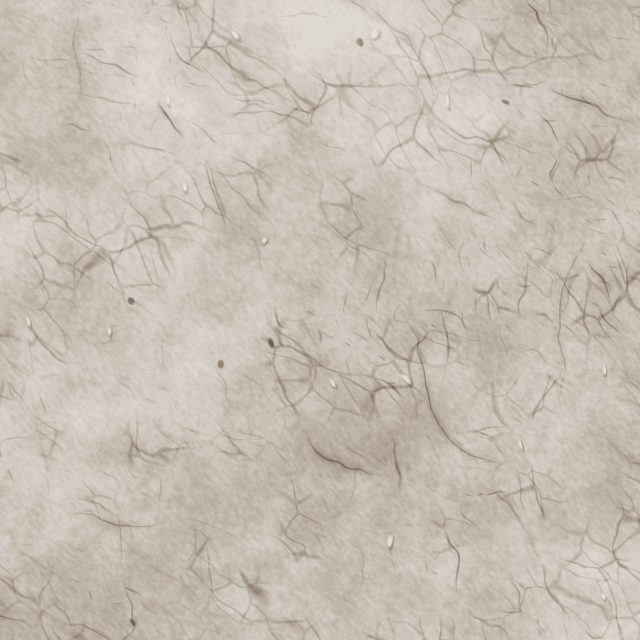
Reproduce this texture procedurally as a WebGL 1 fragment shader.

```glsl
precision highp float;
// Weathered beige plaster: layered noise clouds with soft relief, crossed by
// warped cellular veins and scattered tapered cracks that lean down to the
// right, then dusted with fine grain, dark pits and a few pale chips.
uniform vec2 u_resolution;

const vec3 CRACK = vec3(0.33, 0.28, 0.23);
const vec3 DARK  = vec3(0.65, 0.60, 0.55);
const vec3 SHADE = vec3(0.73, 0.69, 0.64);
const vec3 MID   = vec3(0.78, 0.75, 0.70);
const vec3 LIGHT = vec3(0.82, 0.79, 0.76);
const vec3 PALE  = vec3(0.87, 0.85, 0.82);
const vec3 CHIP  = vec3(0.94, 0.92, 0.89);

const float BASE_TONE = 0.800;
const float CLOUD_GAIN = 0.26;
const float MOTTLE_GAIN = 0.13;
const float RELIEF_GAIN = 0.16;
const float GRAIN_GAIN = 0.055;
const float VEIN_DEPTH = 0.13;
const float CRACK_DEPTH = 0.30;
const float LEAN = -0.80;          // main crack direction, radians

vec2 hash2(vec2 p) {
  vec3 q = fract(p.xyx * vec3(0.1031, 0.1030, 0.0973));
  q += dot(q, q.yzx + 33.33);
  return fract((q.xx + q.yz) * q.zy);
}

float noise(vec2 p) {
  vec2 i = floor(p), f = fract(p);
  f = f * f * (3.0 - 2.0 * f);
  float low = mix(hash2(i).x, hash2(i + vec2(1.0, 0.0)).x, f.x);
  float high = mix(hash2(i + vec2(0.0, 1.0)).x, hash2(i + 1.0).x, f.x);
  return mix(low, high, f.y);
}

vec2 turn(vec2 p, float a) {
  float c = cos(a), s = sin(a);
  return vec2(c * p.x + s * p.y, c * p.y - s * p.x);
}

float fbm(vec2 p) {
  float sum = 0.0, amp = 0.5;
  for (int i = 0; i < 5; i++) {
    sum += amp * noise(p);
    p = turn(p, 0.6) * 2.03 + 17.3;
    amp *= 0.5;
  }
  return sum;
}

// Thin borders between cells, 1 on the border.
float veins(vec2 p, float scale, float width) {
  vec2 g = p * scale, id = floor(g);
  float f1 = 9.0, f2 = 9.0;
  for (int j = -1; j <= 1; j++)
  for (int i = -1; i <= 1; i++) {
    vec2 c = id + vec2(float(i), float(j));
    float d = length(c + hash2(c + 40.0) - g);
    f2 = min(f2, max(f1, d));
    f1 = min(f1, d);
  }
  float soft = (width + 1.0 / u_resolution.y) * scale * 2.0;
  return 1.0 - smoothstep(0.0, soft, f2 - f1);
}

// Bent, tapered strokes scattered one to a cell.
float strokes(vec2 p, float scale, float width, float seed) {
  vec2 g = p * scale, id = floor(g);
  float ink = 0.0, pixel = scale / u_resolution.y;
  for (int j = -1; j <= 1; j++)
  for (int i = -1; i <= 1; i++) {
    vec2 c = id + vec2(float(i), float(j));
    vec2 h = hash2(c + seed), k = hash2(c + seed + 57.0);
    vec2 d = turn(g - c - h, LEAN + (k.x - 0.5) * 1.7);
    float reach = mix(0.25, 0.9, k.y * k.y);
    float taper = max(0.0, 1.0 - d.x * d.x / (reach * reach));
    float off = abs(d.y + (h.x - 0.5) * d.x * d.x);
    float strength = fract(h.y * 17.0 + k.x * 5.0);
    float line = 1.0 - smoothstep(0.0, width * scale * taper + pixel, off);
    ink = max(ink, strength * strength * taper * line);
  }
  return ink;
}

// Sparse oval spots; chance is the share of cells that hold one.
float spots(vec2 p, float scale, vec2 size, float chance, float seed) {
  vec2 g = p * scale, id = floor(g), h = hash2(id + seed);
  vec2 k = hash2(id + seed + 31.0);
  vec2 d = turn((g - id - 0.25 - 0.5 * h) / scale, LEAN - k.y) / size;
  return step(k.x, chance) * (1.0 - smoothstep(0.35, 1.0, length(d)));
}

vec3 palette(float t) {
  vec3 c = mix(CRACK, DARK, clamp((t - 0.33) / 0.32, 0.0, 1.0));
  c = mix(c, SHADE, clamp((t - 0.65) / 0.08, 0.0, 1.0));
  c = mix(c, MID, clamp((t - 0.73) / 0.05, 0.0, 1.0));
  c = mix(c, LIGHT, clamp((t - 0.78) / 0.04, 0.0, 1.0));
  return mix(c, PALE, clamp((t - 0.82) / 0.08, 0.0, 1.0));
}

void main() {
  vec2 p = gl_FragCoord.xy / u_resolution.y;
  vec2 bend = vec2(noise(p * 14.0), noise(p * 14.0 + 71.0)) - 0.5;
  vec2 ripple = vec2(noise(p * 55.0 + 9.0), noise(p * 55.0 + 33.0)) - 0.5;
  vec2 w = p + 0.030 * bend + 0.007 * ripple;

  // Clouds, mottling and softly lit bumps
  float tone = BASE_TONE + 0.035 * (p.x - 0.5);
  tone += CLOUD_GAIN * (fbm(p * 3.2 + 4.0) - 0.484);
  tone += MOTTLE_GAIN * (fbm(w * 17.0 + 50.0) - 0.484);
  tone += RELIEF_GAIN * (fbm(w * 11.0) - fbm(w * 11.0 + vec2(-0.10, 0.12)));

  // Fine grain drawn out along the lean
  vec2 along = turn(p, LEAN);
  tone += GRAIN_GAIN * (noise(along * vec2(110.0, 210.0)) - 0.5);
  tone += GRAIN_GAIN * 0.7 * (noise(along * vec2(260.0, 330.0)) - 0.5);

  // Broken veins, cracks with stained rims, and specks
  float cluster = smoothstep(0.35, 0.70, fbm(p * 6.0 + 90.0));
  float broken = smoothstep(0.45, 0.80, noise(p * 13.0 + 20.0));
  vec2 slant = turn(w, LEAN) * vec2(0.6, 1.0);
  float vein = veins(slant, 11.0, 0.0012) + 0.7 * veins(slant + 5.0, 25.0, 0.0010);
  float crack = max(strokes(w, 6.0, 0.0016, 3.0), 0.8 * strokes(w, 14.0, 0.0013, 19.0));
  float speck = strokes(w, 36.0, 0.0013, 8.0) * cluster;
  tone -= VEIN_DEPTH * vein * broken;
  tone -= CRACK_DEPTH * (crack * (0.4 + 0.6 * cluster) + 0.5 * speck);
  tone -= 0.07 * strokes(w, 6.0, 0.014, 3.0);
  tone -= 0.26 * spots(w, 8.0, vec2(0.009, 0.007), 0.10, 12.0);

  // Pale chips with a shaded lower edge
  vec2 chipSize = vec2(0.010, 0.005);
  tone -= 0.14 * spots(w + vec2(-0.002, 0.003), 9.0, chipSize * 1.3, 0.13, 77.0);
  float chip = spots(w, 9.0, chipSize, 0.13, 77.0);
  gl_FragColor = vec4(mix(palette(tone), CHIP, 0.85 * chip), 1.0);
}
```
